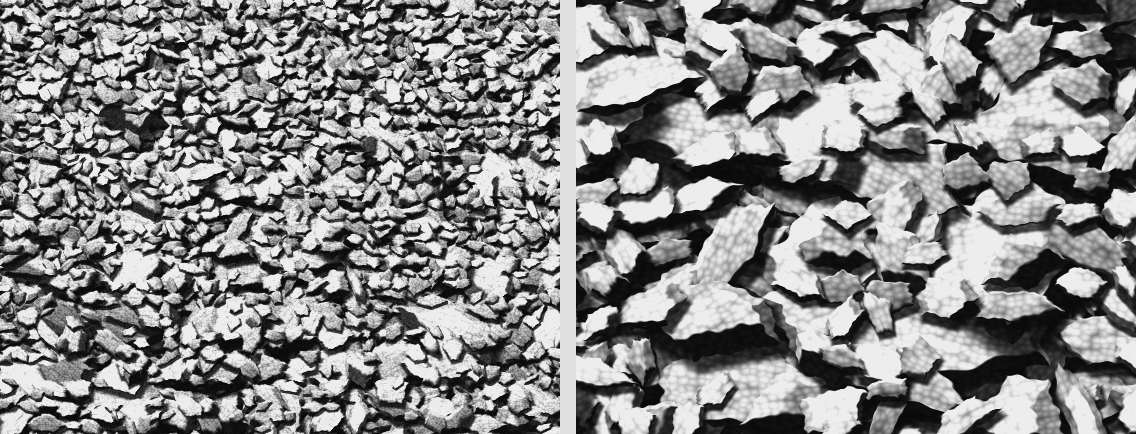
Left, the full canvas; right, a detail of the centre.
A Shadertoy shader for this texture:

```glsl
const float TAU = 6.2832;
const vec2 LIGHT = vec2(-0.35, 0.94);
const vec2 SHADOW_SHIFT = vec2(-0.05, 0.11);

// Front to back: stone size, density at the bottom, density at the top
const int LAYERS = 9;
const vec3 LAYER[LAYERS] = vec3[LAYERS](
    vec3(0.024, 0.12, 0.50), vec3(0.036, 0.25, 0.55), vec3(0.056, 0.42, 0.32),
    vec3(0.092, 0.70, 0.12), vec3(0.150, 0.60, 0.07), vec3(0.027, 0.40, 0.95),
    vec3(0.047, 0.90, 0.70), vec3(0.034, 0.90, 1.00), vec3(0.062, 1.00, 1.00));

struct Surface {
    float shade;     // light gathered so far
    float visible;   // share of light still to come from below
    bool solid;
    vec2 grain;      // coordinates aligned with the stone's bedding
};

vec2 hash2(vec2 p) {
    vec3 q = fract(p.xyx * vec3(0.1031, 0.1030, 0.0973));
    q += dot(q, q.yzx + 33.33);
    return fract((q.xx + q.yz) * q.zy);
}

mat2 rotation(float a) {
    float c = cos(a), s = sin(a);
    return mat2(c, -s, s, c);
}

// Distance to the nearest seed among the four closest cells
float cellular(vec2 p) {
    vec2 home = floor(p - 0.5);
    float nearest = 2.0;
    for (int i = 0; i < 4; i++) {
        vec2 id = home + vec2(i & 1, i >> 1);
        vec2 d = id + 0.15 + 0.7 * hash2(id) - p;
        nearest = min(nearest, dot(d, d));
    }
    return sqrt(nearest);
}

vec2 roughen(vec2 p, float seed) {
    return p + 0.022 * sin(p.yx * 15.0 + seed) + 0.011 * sin(p.yx * 37.0 + seed * 2.0);
}

float ramp(float width, float x) {
    return clamp(0.5 + 0.5 * x / width, 0.0, 1.0);
}

// Adds one faceted slab and its cast shadow; d is measured in cells
void addStone(inout Surface s, vec2 d, vec2 key, float cell, float brightness, float pixel) {
    vec2 form = hash2(key + 11.0), tone = hash2(key + 23.0);
    float aspect = mix(0.38, 0.88, form.x);
    float tilt = (form.y + tone.x - 1.0) * 1.5;
    mat2 spin = rotation(tilt);
    vec2 stretch = vec2(1.0, 1.0 / aspect);
    vec2 p = spin * d * stretch;
    vec2 q = spin * (d + SHADOW_SHIFT) * stretch;
    if (min(dot(p, p), dot(q, q)) > 0.75) return;

    p = roughen(p, tone.x * 40.0);
    vec2 light = spin * LIGHT;
    float aa = pixel / aspect;
    float edge = -9.0, shadowEdge = -9.0, slope = -9.0, side = 0.0;
    int sides = 5 + int(tone.y * 1.99);
    for (int i = 0; i < sides; i++) {
        vec2 h = hash2(key + vec2(float(i) * 7.0 + 50.0, 91.0));
        vec2 g = fract(h * vec2(17.3, 23.7));
        float angle = (float(i) + 0.6 * (g.x - 0.5)) * TAU / float(sides) + form.y * TAU;
        vec2 n = vec2(cos(angle), sin(angle));
        float radius = mix(0.40, 0.60, h.x);
        float dist = dot(p, n) - radius;
        float plane = dist * mix(0.35, 1.5, h.y);
        float facet = 0.42 + 0.46 * dot(normalize(n * stretch), light) + 0.24 * (g.y - 0.5);
        side = mix(side, facet, ramp(aa, plane - slope));
        slope = max(slope, plane);
        edge = max(edge, dist);
        shadowEdge = max(shadowEdge, dot(q, n) - radius);
    }

    // Flat upper face, surrounded by chipped sides
    float cap = mix(0.03, 0.18, fract(tone.y * 9.0));
    float face = mix(0.45, 1.05, fract(tone.x * 7.0)) + 0.18 * dot(p, light);
    float shade = mix(side, face, ramp(aa, -slope - cap));
    float cover = ramp(aa, -edge);
    float shadow = 1.0 - smoothstep(-0.03, 0.12, shadowEdge);
    s.shade += s.visible * cover * max(shade, 0.03) * brightness;
    s.visible *= (1.0 - cover) * (1.0 - 0.78 * shadow);
    if (cover > 0.5 && !s.solid) {
        s.grain = spin * d * cell + tone * 5.0;
        s.solid = true;
    }
}

// Scatters stones on a jittered grid, denser or sparser with height
void scatter(inout Surface s, vec2 uv, vec3 layer, float brightness, float seed) {
    float cell = layer.x;
    vec2 grid = vec2(cell, cell * 0.88);
    vec2 home = floor(uv / grid - 0.5);
    float pixel = 0.7 / (iResolution.x * cell);
    for (int i = 0; i < 4; i++) {
        vec2 id = home + vec2(i & 1, i >> 1);
        vec2 key = id + seed * vec2(131.0, 173.0) + 200.0;
        vec2 centre = (id + 0.5 + 0.4 * (hash2(key) - 0.5)) * grid;
        float height = clamp(centre.y * iResolution.x / iResolution.y, 0.0, 1.0);
        if (hash2(key + 5.0).x < mix(layer.y, layer.z, height))
            addStone(s, (uv - centre) / cell, key, cell, brightness, pixel);
        if (s.visible < 0.02) return;
    }
}

// Bedding streaks, pits and fine grit
float weather(float shade, vec2 g) {
    float bedding = sin(g.y * 420.0 + 3.0 * sin(g.x * 45.0)) * sin(g.y * 170.0 + g.x * 60.0);
    float pits = cellular(g * vec2(65.0, 130.0)) - 0.42;
    float grit = cellular(g * vec2(190.0, 260.0)) - 0.42;
    return shade * (1.0 + 0.10 * bedding - 0.40 * pits - 0.45 * grit) - 0.07 * grit;
}

void mainImage(out vec4 fragColor, in vec2 fragCoord) {
    vec2 uv = fragCoord / iResolution.x;
    Surface s = Surface(0.0, 1.0, false, uv);
    for (int i = 0; i < LAYERS; i++) {
        float depth = float(i) / float(LAYERS - 1);
        scatter(s, uv, LAYER[i], mix(1.08, 0.75, depth * depth), float(i + 1));
        if (s.visible < 0.02) break;
    }
    float tone = clamp(weather(s.shade + 0.05 * s.visible, s.grain) * 1.1, 0.0, 1.0);
    tone = mix(tone, smoothstep(0.0, 1.0, tone), 0.6);
    fragColor = vec4(vec3(mix(0.04, 0.93, tone)), 1.0);
}
```
